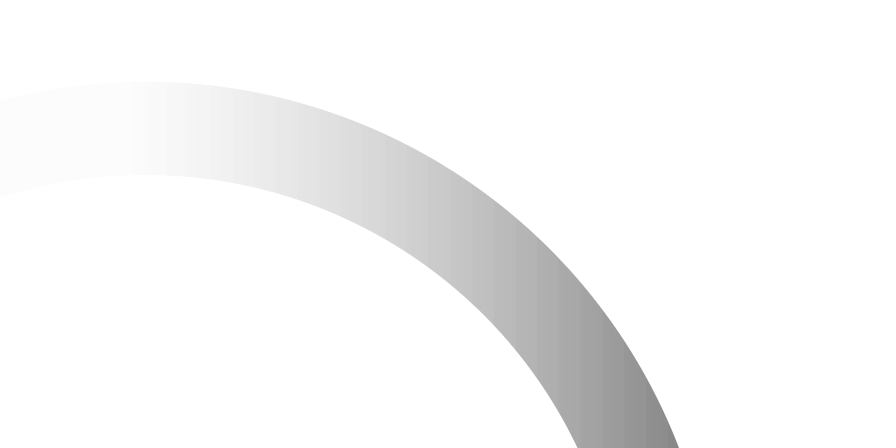
Reproduce this background procedurally as a Shadertoy shader.

```glsl
// A broad circular arc on white, shaded from near white at left to mid grey at right.

const vec3 WHITE = vec3(1.0);
const vec2 ARC_CENTER = vec2(0.3255, -0.4573);
const float ARC_RADIUS = 1.1708;
const float ARC_HALF_WIDTH = 0.1042;
const float SHADE_START = 0.276;
const float SHADE_LENGTH = 1.24;
const float BAND_WIDTH = 0.0486;
const float BAND_STRENGTH = 0.5;

// Signed distance to a ring, negative inside
float ringDistance(vec2 p, vec2 center, float radius, float halfWidth) {
    return abs(length(p - center) - radius) - halfWidth;
}

// Coverage of a shape, smoothed over one pixel
float coverage(float dist, float pixel) {
    return clamp(0.5 - dist / pixel, 0.0, 1.0);
}

// Pulls a coordinate toward the middle of its band
float softBands(float x, float start, float width, float strength) {
    float middle = start + (floor((x - start) / width) + 0.5) * width;
    return mix(x, middle, strength);
}

// Grey level that darkens at a growing rate from left to right
float arcTone(float x) {
    float t = max((x - SHADE_START) / SHADE_LENGTH, 0.0);
    return 0.99 - t * (0.20 + 0.26 * t);
}

void mainImage(out vec4 fragColor, in vec2 fragCoord) {
    // Canvas height is one unit
    float pixel = 1.0 / iResolution.y;
    vec2 p = fragCoord * pixel;

    // Horizontal shading with faint vertical bands
    float shadeX = softBands(p.x, SHADE_START, BAND_WIDTH, BAND_STRENGTH);
    vec3 arcColor = vec3(arcTone(shadeX));

    // Arc over the white ground
    float dist = ringDistance(p, ARC_CENTER, ARC_RADIUS, ARC_HALF_WIDTH);
    vec3 color = mix(WHITE, arcColor, coverage(dist, pixel));

    fragColor = vec4(color, 1.0);
}
```
